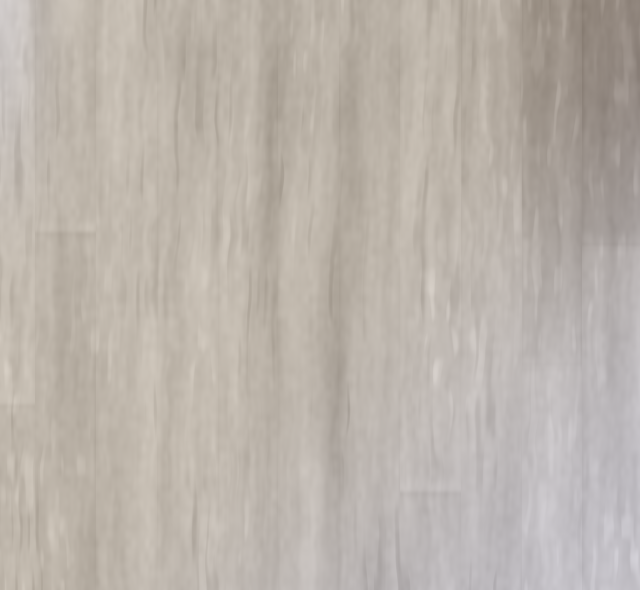
Give the GLSL for this texture, as a Shadertoy shader.

```glsl
const vec3 WARM_WOOD = vec3(0.757, 0.724, 0.680);
const vec3 COOL_SHEEN = vec3(0.762, 0.752, 0.776);
const vec3 ROSE_SHADE = vec3(0.125, 0.138, 0.132);
const float PLANK_WIDTH = 0.095;
const float FIRST_SEAM = 0.055;

// End joint height of each plank, left to right; negative means none in view
const float JOINTS[11] = float[11](
    0.315, 0.607, -1.0, -1.0, -1.0, -1.0, -1.0, 0.167, -1.0, 0.38, 0.583);

float hash(vec2 p) {
    return fract(sin(dot(p, vec2(127.1, 311.7))) * 43758.55);
}

float noise(vec2 p) {
    vec2 cell = floor(p);
    vec2 f = fract(p);
    f = f * f * (3.0 - 2.0 * f);
    float low = mix(hash(cell), hash(cell + vec2(1.0, 0.0)), f.x);
    float high = mix(hash(cell + vec2(0.0, 1.0)), hash(cell + 1.0), f.x);
    return mix(low, high, f.y);
}

float bell(float d, float width) {
    return exp(-d * d / (width * width));
}

// Lengthwise fibres: broad bands, medium strands, fine lines and short fuzz
float grain(vec2 p, vec2 offset) {
    float bands = noise(p * vec2(22.0, 1.6) + offset) - 0.5;
    float strands = noise(p * vec2(58.0, 4.5) + offset) - 0.5;
    float lines = noise(p * vec2(135.0, 13.0) + offset) - 0.5;
    float fuzz = noise(p * vec2(170.0, 48.0) + offset) - 0.5;
    return 0.068 * bands + 0.050 * strands + 0.032 * lines + 0.022 * fuzz;
}

// Short thin marks, kept to patches of the board
float flecks(vec2 p, vec2 scale, vec2 offset) {
    float patches = smoothstep(0.35, 0.8, noise(p * vec2(13.0, 2.6) + offset));
    return patches * smoothstep(0.58, 0.95, noise(p * scale + offset));
}

// Dark figure running the length of the floor
float figure(vec2 p, float center, float lean, float width) {
    float path = center + lean * (p.y - 0.5);
    float strength = 0.5 + 0.7 * noise(vec2(center * 90.0, p.y * 5.0));
    float fibres = 0.65 + 0.7 * noise(p * vec2(125.0, 16.0));
    return strength * fibres * bell(p.x - path, width);
}

// Pale bevel above an end joint and a faint shadow below it
float jointLine(float d, float soft) {
    return 0.014 * bell(d - 0.008, 0.008 + soft)
         - 0.014 * bell(d + 0.004, 0.004 + soft);
}

void mainImage(out vec4 fragColor, in vec2 fragCoord) {
    vec2 uv = fragCoord / iResolution.xy;
    float pixel = 1.0 / iResolution.y;

    // Plank layout
    float across = (uv.x - FIRST_SEAM) / PLANK_WIDTH;
    float plank = floor(across);
    float seam = abs(fract(across + 0.5) - 0.5) * PLANK_WIDTH;
    float joint = JOINTS[clamp(int(plank) + 1, 0, 10)];
    float fromJoint = uv.y - joint;
    float above = smoothstep(-0.003 - pixel, 0.003 + pixel, fromJoint);

    // Wavering fibres with a slight lean
    vec2 p = uv;
    p.x += 0.014 * (noise(uv * vec2(9.0, 4.0)) - 0.5);
    p.x += 0.006 * (noise(uv * vec2(30.0, 20.0)) - 0.5);
    p.x -= 0.022 * (uv.y - 0.5);

    // Each board has its own tone
    float tone = 0.024 * (hash(vec2(plank, 3.0)) - 0.5);
    if (joint > 0.0) {
        tone += mix(-0.012, 0.008, above) * (plank < 7.0 ? 1.0 : -1.0);
    }

    // Grain and marks
    tone += grain(p, vec2(4.7, 8.3));
    tone += 0.020 * (noise(uv * vec2(105.0, 75.0)) - 0.5);
    tone -= 0.060 * flecks(p, vec2(140.0, 10.0), vec2(17.0, 5.0));
    tone += 0.052 * flecks(p, vec2(125.0, 19.0), vec2(41.0, 23.0));
    tone -= 0.044 * figure(p, 0.272, 0.012, 0.022);
    tone -= 0.034 * figure(p, 0.400, 0.030, 0.026);
    tone -= 0.044 * figure(p, 0.535, 0.015, 0.016);
    tone -= 0.022 * figure(p, 0.145, 0.005, 0.018);

    // Seams and end joints
    float seamWear = noise(vec2(plank * 7.0, uv.y * 6.0));
    tone -= 0.028 * seamWear * bell(seam, 0.0018 + pixel);
    tone += jointLine(fromJoint, pixel);

    // Room light: shade at upper right, cool sheen at lower right
    float shade = smoothstep(0.66, 1.0, uv.x) * smoothstep(0.38, 0.95, uv.y);
    float endBoards = step(8.0, plank) * above * smoothstep(0.2, 0.7, uv.y);
    tone -= 0.034 * endBoards;
    tone -= 0.026 * smoothstep(0.4, 1.0, uv.y) * smoothstep(0.1, 0.6, uv.x);
    tone -= 0.010 * smoothstep(0.3, 0.6, uv.x) * smoothstep(0.0, 0.4, uv.y);
    float sheen = smoothstep(0.02, 0.95, uv.x - 0.8 * uv.y);
    float edgeSheen = 0.55 * bell(uv.x, 0.07) * smoothstep(0.5, 1.0, uv.y);

    vec3 color = mix(WARM_WOOD, COOL_SHEEN, max(sheen, edgeSheen));
    color += tone * vec3(1.0, 1.02, 1.04) - 0.8 * shade * ROSE_SHADE;
    fragColor = vec4(clamp(color, 0.0, 1.0), 1.0);
}
```
